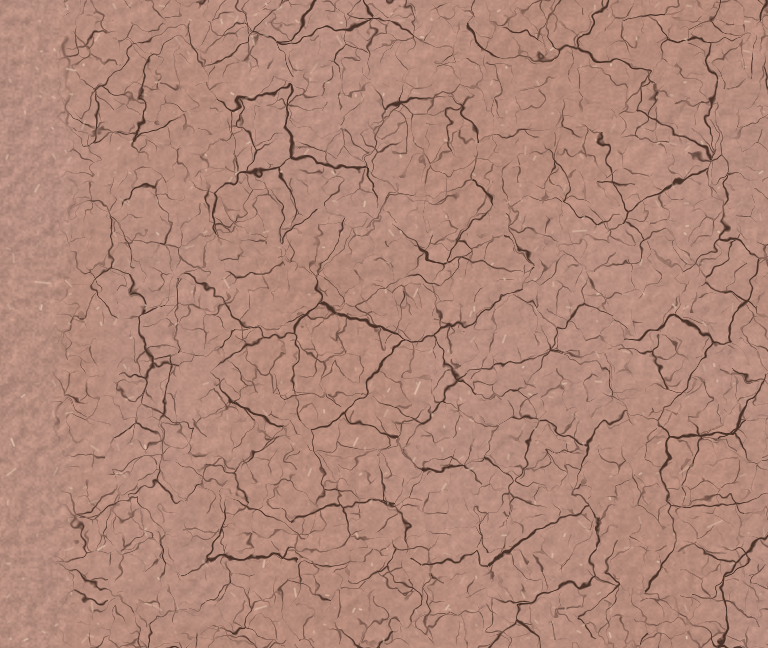
Give the GLSL for this texture, as a Shadertoy shader.

```glsl
float hash(vec2 p) {
    return fract(sin(dot(p, vec2(127.1, 311.7))) * 43758.5);
}

vec2 hash2(vec2 p) {
    return vec2(hash(p), hash(p + 57.3));
}

float noise(vec2 p) {
    vec2 i = floor(p), f = fract(p);
    f = f * f * (3.0 - 2.0 * f);
    return mix(mix(hash(i), hash(i + vec2(1, 0)), f.x),
               mix(hash(i + vec2(0, 1)), hash(i + vec2(1, 1)), f.x), f.y);
}

float fbm(vec2 p) {
    float sum = 0.0, amp = 0.5;
    for (int i = 0; i < 4; i++) {
        sum += amp * noise(p);
        p = mat2(1.6, 1.2, -1.2, 1.6) * p + 7.3;
        amp *= 0.5;
    }
    return sum / 0.9375;
}

// Voronoi border: x = distance to the nearest edge, y = random value of that edge
vec2 cellEdge(vec2 p) {
    vec2 cell = floor(p), f = fract(p), nearCell, nearPos;
    float nearest = 9.0;
    for (int y = -1; y <= 1; y++)
    for (int x = -1; x <= 1; x++) {
        vec2 g = vec2(x, y), r = g + hash2(cell + g) - f;
        if (dot(r, r) < nearest) {
            nearest = dot(r, r);
            nearCell = g;
            nearPos = r;
        }
    }
    vec2 edge = vec2(9.0, 0.0);
    for (int y = -2; y <= 2; y++)
    for (int x = -2; x <= 2; x++) {
        vec2 g = nearCell + vec2(x, y), r = g + hash2(cell + g) - f;
        vec2 diff = r - nearPos;
        if (dot(diff, diff) > 1e-4) {
            float d = dot(0.5 * (nearPos + r), normalize(diff));
            if (d < edge.x) edge = vec2(d, hash(2.0 * cell + nearCell + g));
        }
    }
    return edge;
}

// Pixel coverage of a crack network whose edges open and close along their length
float cracks(vec2 p, float scale, float halfWidth, float closed, float px) {
    vec2 edge = cellEdge(p * scale);
    float d = edge.x / scale;
    float open = smoothstep(closed, 1.0, edge.y * 0.45 + noise(p * scale * 1.9 + 9.0) * 0.5
                                         + noise(p * 55.0 + 4.0) * 0.2);
    float w = halfWidth * open;
    return clamp(min(d + 0.5 * px, w) - max(d - 0.5 * px, -w), 0.0, px) / px;
}

// Short pale stalks, at most one per grid cell
float straw(vec2 p, float scale, float density, float px) {
    vec2 id = floor(p * scale);
    vec2 q = fract(p * scale) - 0.35 - 0.3 * hash2(id + 3.1);
    float angle = 6.283 * hash(id + 11.7);
    vec2 dir = vec2(cos(angle), sin(angle));
    float len = mix(0.03, 0.3, pow(hash(id + 23.9), 3.0));
    float d = length(q - dir * clamp(dot(q, dir), -len, len)) / scale;
    float shape = 1.0 - smoothstep(0.0, 0.0006 + px, d);
    return shape * step(hash(id + 41.3), density) * mix(0.25, 1.0, pow(hash(id + 5.7), 2.0));
}

void mainImage(out vec4 fragColor, in vec2 fragCoord) {
    vec2 p = fragCoord / iResolution.y;
    float px = 1.4 / iResolution.y;

    // Uncracked trodden strip on the left
    float border = p.x - 0.105 - 0.04 * (fbm(p * vec2(9.0, 14.0)) - 0.5);
    float strip = 1.0 - smoothstep(-0.03, 0.03, border);

    // Soil colour, relief and grain
    vec3 soil = mix(vec3(0.724, 0.559, 0.503), vec3(0.718, 0.546, 0.482),
                    smoothstep(0.3, 0.7, fbm(p * 4.0 + 2.0)));
    soil = mix(soil, vec3(0.705, 0.552, 0.502), 0.6 * strip);
    float relief = fbm(p * 65.0) - fbm(p * 65.0 + vec2(0.4, -0.5));
    float tone = 0.14 * relief * (1.0 + 0.5 * strip)
               + 0.07 * (noise(p * 290.0) - 0.5) * (1.0 + 0.7 * strip)
               + 0.05 * (fbm(p * 13.0 + 31.0) - 0.5);
    vec3 col = soil * (1.0 + tone);

    // Jagged cracks in three sizes
    vec2 warp = vec2(fbm(p * 22.0), fbm(p * 22.0 + 40.0)) - 0.5;
    vec2 jitter = vec2(noise(p * 85.0), noise(p * 85.0 + 20.0)) - 0.5;
    vec2 q = p + 0.036 * warp + 0.008 * jitter;
    float large = cracks(q, 8.5, 0.0024, 0.36, px);
    float medium = cracks(q + 3.7, 14.5, 0.0015, 0.40, px);
    float fine = cracks(q + 8.2, 29.0, 0.0010, 0.42, px);
    float crack = max(large, max(medium, 0.8 * fine)) * (1.0 - strip);

    // Broken step along the strip, strongest near the top
    float ridge = 1.0 - smoothstep(0.0, 0.004, abs(border + 0.015 * jitter.x));
    ridge *= smoothstep(0.45, 0.75, noise(p * vec2(20.0, 28.0))) * smoothstep(0.45, 0.9, p.y);
    crack = max(crack, 0.45 * ridge);
    col = mix(col, vec3(0.25, 0.165, 0.13), 0.92 * crack);

    // Scattered straw
    float stalks = max(straw(p, 24.0, 0.22, px), straw(p + 5.3, 43.0, 0.2, px));
    col = mix(col, vec3(0.9, 0.79, 0.7), 0.8 * stalks);

    fragColor = vec4(col, 1.0);
}
```
